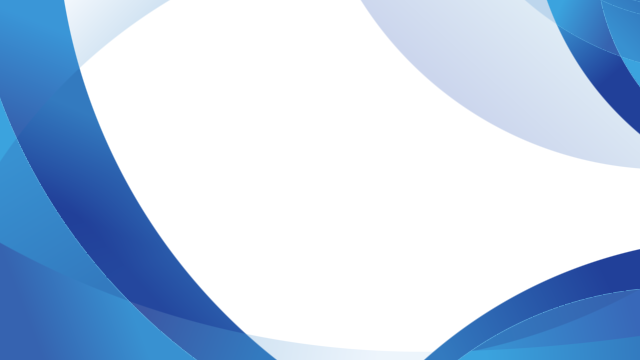
A WebGL 2 fragment shader for this background:

```glsl
#version 300 es
precision highp float;

uniform vec2 u_resolution;
out vec4 fragColor;

const vec3 WHITE = vec3(1.0);
const vec3 MIST = vec3(0.82, 0.89, 0.95);
const vec3 LAVENDER = vec3(0.80, 0.84, 0.93);
const vec3 CYAN = vec3(0.23, 0.64, 0.87);
const vec3 SKY = vec3(0.22, 0.57, 0.82);
const vec3 AZURE = vec3(0.20, 0.48, 0.75);
const vec3 COBALT = vec3(0.21, 0.39, 0.69);
const vec3 NAVY = vec3(0.13, 0.25, 0.60);
const vec3 RIM = vec3(0.42, 0.76, 0.93);

// Signed distance to the circle through three points, negative inside
float arc(vec2 p, vec2 a, vec2 b, vec2 c) {
  vec2 u = b - a, v = c - a;
  float area = 2.0 * (u.x * v.y - u.y * v.x);
  vec2 toCentre = vec2(v.y * dot(u, u) - u.y * dot(v, v),
                       u.x * dot(v, v) - v.x * dot(u, u)) / area;
  return length(p - a - toCentre) - length(toCentre);
}

// Antialiased coverage of the negative side
float inside(float d) {
  float w = 0.7 * fwidth(d);
  return 1.0 - smoothstep(-w, w, d);
}

float line(float d, float halfWidth) {
  return inside(abs(d) - halfWidth);
}

// Linear gradient between two anchor points
vec3 ramp(vec2 p, vec2 a, vec2 b, vec3 from, vec3 to) {
  vec2 axis = b - a;
  return mix(from, to, clamp(dot(p - a, axis) / dot(axis, axis), 0.0, 1.0));
}

vec3 leftSweep(vec3 col, vec2 p) {
  float outer = arc(p, vec2(0.178, 1.0), vec2(0.394, 0.421), vec2(0.769, 0.0));
  float inner = arc(p, vec2(0.0, 0.727), vec2(0.220, 0.324), vec2(0.546, 0.0));
  float crest = arc(p, vec2(0.472, 1.0), vec2(0.220, 0.810), vec2(0.0, 0.551));
  float bowl = arc(p, vec2(0.0, 0.326), vec2(0.676, 0.074), vec2(1.181, 0.023));
  float above = inside(-crest), below = inside(-bowl);

  // Pale veils outside the band
  col = mix(col, ramp(p, vec2(0.18, 1.0), vec2(0.32, 0.86), vec3(0.95, 0.97, 0.99), MIST), above);
  col = mix(col, ramp(p, vec2(0.68, 0.07), vec2(1.05, 0.0), MIST, vec3(0.93, 0.96, 0.99)), below);

  // Main band, split by the two crossing arcs
  vec3 band = ramp(p, vec2(0.30, 0.66), vec2(0.19, 0.41), AZURE, NAVY);
  band = mix(band, ramp(p, vec2(0.25, 0.50), vec2(0.40, 0.26), band, vec3(0.15, 0.31, 0.64)),
             smoothstep(0.45, 0.25, p.y));
  band = mix(band, ramp(p, vec2(0.44, 0.42), vec2(0.31, 0.30), AZURE, NAVY),
             0.5 * smoothstep(0.55, 0.35, p.y));
  band = mix(band, ramp(p, vec2(0.15, 0.92), vec2(0.04, 0.65), SKY * 1.03, COBALT), above);
  band = mix(band, ramp(p, vec2(0.40, 0.13), vec2(0.72, 0.0), vec3(0.23, 0.35, 0.65), AZURE), below);
  col = mix(col, band, inside(-outer));

  // Lower left panel
  vec3 panel = ramp(p, vec2(0.0, 0.55), vec2(0.22, 0.18), SKY, AZURE);
  panel = mix(panel, CYAN, above);
  panel = mix(panel, ramp(p, vec2(0.10, 0.06), vec2(0.36, 0.16), COBALT, SKY), below);
  col = mix(col, panel, inside(-inner));
  return mix(col, RIM, 0.7 * line(inner, 0.0008));
}

vec3 upperRight(vec3 col, vec2 p) {
  float veil = arc(p, vec2(1.002, 1.0), vec2(1.331, 0.676), vec2(1.778, 0.532));
  float fold = arc(p, vec2(1.458, 1.0), vec2(1.620, 0.889), vec2(1.778, 0.826));
  float outer = arc(p, vec2(1.519, 1.0), vec2(1.630, 0.787), vec2(1.778, 0.627));
  float inner = arc(p, vec2(1.669, 1.0), vec2(1.725, 0.843), vec2(1.778, 0.759));
  float above = inside(fold);

  vec3 pale = ramp(p, vec2(1.28, 0.72), vec2(1.50, 0.96), LAVENDER, vec3(0.87, 0.92, 0.96));
  pale = mix(pale, vec3(0.74, 0.84, 0.93), above);
  col = mix(col, pale, inside(veil));

  vec3 band = ramp(p, vec2(1.56, 0.95), vec2(1.70, 0.79), SKY, NAVY);
  band = mix(band, ramp(p, vec2(1.55, 0.97), vec2(1.70, 0.90), CYAN, COBALT), above);
  col = mix(col, band, inside(outer));

  vec3 core = mix(CYAN, ramp(p, vec2(1.70, 0.90), vec2(1.78, 0.98), SKY, AZURE), above);
  col = mix(col, core, inside(inner));
  col = mix(col, RIM, 0.7 * line(inner, 0.0008));
  col = mix(col, RIM, 0.5 * line(fold, 0.0006) * inside(outer));

  // Fine strands in the corner
  for (int i = 0; i < 2; i++) {
    vec2 q = p - float(i) * vec2(0.0, 0.034);
    float strand = arc(q, vec2(1.669, 1.0), vec2(1.725, 0.977), vec2(1.778, 0.961));
    col = mix(col, RIM, 0.5 * line(strand, 0.0006) * inside(inner));
  }
  return col;
}

vec3 lowerRight(vec3 col, vec2 p) {
  float outer = arc(p, vec2(1.178, 0.0), vec2(1.481, 0.204), vec2(1.778, 0.308));
  float inner = arc(p, vec2(1.273, 0.0), vec2(1.505, 0.130), vec2(1.778, 0.197));
  float fold = arc(p, vec2(1.285, 0.019), vec2(1.481, 0.069), vec2(1.778, 0.197));
  float base = arc(p, vec2(1.181, 0.023), vec2(1.481, 0.035), vec2(1.778, 0.067));

  col = mix(col, ramp(p, vec2(1.22, 0.02), vec2(1.68, 0.24), AZURE, NAVY), inside(outer));
  vec3 panel = ramp(p, vec2(1.36, 0.04), vec2(1.70, 0.16), AZURE, COBALT);
  panel = mix(panel, ramp(p, vec2(1.38, 0.02), vec2(1.76, 0.12), SKY, COBALT * 1.05), inside(-fold));
  panel = mix(panel, ramp(p, vec2(1.35, 0.0), vec2(1.78, 0.03), CYAN, AZURE), inside(-base));
  col = mix(col, panel, inside(inner));
  return mix(col, RIM, 0.7 * line(inner, 0.0008));
}

void main() {
  vec2 p = gl_FragCoord.xy / u_resolution * vec2(16.0 / 9.0, 1.0);
  vec3 col = leftSweep(WHITE, p);
  col = upperRight(col, p);
  col = lowerRight(col, p);
  fragColor = vec4(col, 1.0);
}
```
